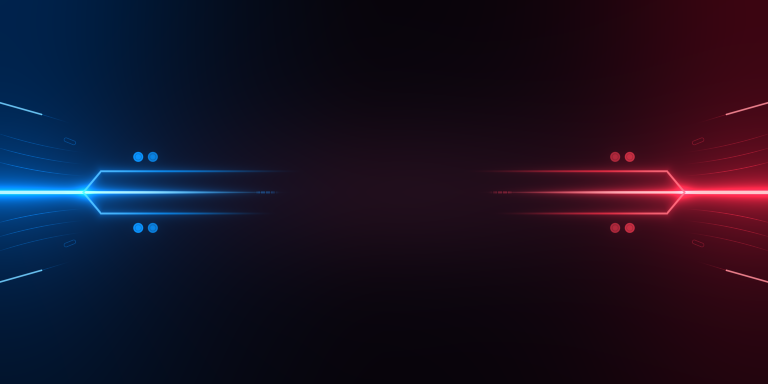
Write a Shadertoy shader that draws this background.

```glsl
// Mirrored neon rails on a dark backdrop: blue from the left, red from the right.
#define HORIZON 0.499
#define FORK vec2(0.217, 0.0)
#define BEND vec2(0.263, 0.055)
#define LINE_WIDTH 0.0027
#define DOT_START vec2(0.360, 0.0925)
#define DOT_GAP 0.038
#define DOT_RADIUS 0.0130
#define NIGHT vec3(0.040, 0.022, 0.058)
#define EMBER vec3(0.085, 0.032, 0.050)

float segmentDistance(vec2 p, vec2 a, vec2 b) {
    vec2 ab = b - a;
    return length(p - a - ab * clamp(dot(p - a, ab) / dot(ab, ab), 0.0, 1.0));
}

// Antialiased coverage of a shape given its signed distance.
float cover(float d) {
    float pixel = 1.0 / iResolution.y;
    return 1.0 - smoothstep(-0.7 * pixel, 0.7 * pixel, d);
}

float fadeOut(float start, float end, float x) {
    return 1.0 - smoothstep(start, end, x);
}

// Concentric indicator lights, repeated along x.
float indicators(vec2 p) {
    float light = 0.0;
    for (int i = 0; i < 2; i++) {
        float d = length(p - DOT_START - vec2(DOT_GAP * float(i), 0.0));
        float disc = cover(d - DOT_RADIUS);
        float ring = cover(abs(d - 0.008) - 0.0012);
        light += disc * (0.95 - 0.17 * float(i)) * (1.0 - 0.22 * ring);
        light += 0.10 * exp(-d / 0.012);
    }
    return light;
}

// Faint curved trails sweeping towards the horizon.
float trails(vec2 p) {
    float light = 0.0;
    for (int i = 0; i < 3; i++) {
        float k = float(i);
        float height = 0.078 + 0.037 * k - (0.26 + 0.03 * k) * p.x + 0.45 * p.x * p.x;
        float span = fadeOut(0.08, 0.23, p.x) * smoothstep(-0.03, 0.05, p.x);
        light += span * cover(abs(p.y - height) - 0.0008) * (0.34 - 0.06 * k);
    }
    return light;
}

void mainImage(out vec4 fragColor, in vec2 fragCoord) {
    vec2 uv = fragCoord / iResolution.y;
    float width = iResolution.x / iResolution.y;
    float fromCentre = uv.x - 0.5 * width;
    float y = uv.y - HORIZON;
    vec2 p = vec2(min(uv.x, width - uv.x), abs(y));

    // Palette, blended softly across the centre
    float red = smoothstep(-0.25, 0.25, fromCentre);
    vec3 wash = mix(vec3(-0.030, 0.088, 0.190), vec3(0.150, 0.002, 0.018), red);
    vec3 halo = mix(vec3(-0.01, 0.28, 0.52), vec3(0.50, 0.070, 0.120), red);
    vec3 neon = mix(vec3(0.04, 0.58, 1.0), vec3(0.95, 0.18, 0.27), red);
    vec3 hot = mix(vec3(0.72, 0.97, 1.0), vec3(1.0, 0.78, 0.80), red);

    // Backdrop: side wash, centre ember and broad horizon glow
    vec3 col = NIGHT * (1.0 - 0.6 * p.y);
    col += wash * exp(-p.x * p.x / mix(0.30, 0.22, red)) * (1.0 + 0.65 * y);
    vec2 ember = vec2((fromCentre - 0.06) / 0.58, y / 0.20);
    col += EMBER * exp(-dot(ember, ember));
    col += halo * exp(-p.y / 0.12 - p.x * p.x / 0.11) * 0.80;

    // Main beam
    float reach = fadeOut(0.36, 0.76, p.x);
    float outer = fadeOut(0.17, 0.26, p.x);
    float beam = cover(p.y - LINE_WIDTH * (mix(0.5, 1.15, reach) + 0.5 * outer)) * reach;
    col += neon * 0.65 * exp(-p.y / 0.019 - p.x * p.x / 0.12);
    col += neon * 0.50 * exp(-p.y / 0.008) * reach;
    float heat = mix(0.30, 1.0, fadeOut(0.25, 0.65, p.x));
    col = mix(col, mix(neon, hot, heat), beam);

    // Forked rails
    float diagonal = segmentDistance(p, FORK, BEND);
    float rail = segmentDistance(p, BEND, vec2(0.80, BEND.y));
    float railEnd = y > 0.0 ? 0.80 : 0.73;
    float railFade = fadeOut(0.30, railEnd, p.x);
    float d = min(diagonal, rail);
    float line = cover(d - LINE_WIDTH * 0.9) * railFade;
    col += neon * 0.32 * exp(-d / 0.010) * railFade;
    col = mix(col, mix(neon, hot, 0.40 * fadeOut(0.25, 0.45, p.x)), line * 0.95);

    // Bright junction
    col += neon * 0.45 * exp(-length(p - FORK) / 0.018);

    // Indicator lights and short dashes past the beam
    vec3 lamp = mix(neon, vec3(0.78, 0.18, 0.26), red);
    col = mix(col, lamp, clamp(indicators(p), 0.0, 1.0));
    float dash = cover(p.y - 0.003) * step(0.35, fract(p.x / 0.013));
    col += neon * 0.22 * dash * smoothstep(0.66, 0.68, p.x) * fadeOut(0.70, 0.73, p.x);

    // Slanted outer streaks with dim tails, and small side marks
    float streak = cover(segmentDistance(p, vec2(-0.02, 0.239), vec2(0.108, 0.203)) - 0.0021);
    float tail = cover(segmentDistance(p, vec2(0.108, 0.203), vec2(0.19, 0.178)) - 0.0008);
    col = mix(col, mix(neon, hot, 0.60), streak * 0.90);
    col += neon * 0.22 * tail * fadeOut(0.10, 0.19, p.x);
    float mark = segmentDistance(p, vec2(0.172, 0.137), vec2(0.192, 0.129));
    col += neon * 0.25 * cover(abs(mark - 0.005) - 0.0008);
    col += neon * trails(p);

    fragColor = vec4(clamp(col, 0.0, 1.0), 1.0);
}
```
